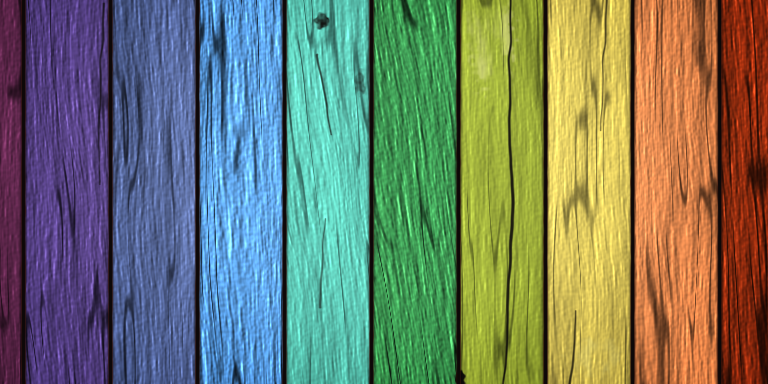
Reproduce this texture procedurally as a Shadertoy shader.

```glsl
// Ten weathered, painted boards in rainbow order, seen from the front.
// Stretched noise gives an embossed grain; noise contours give fine cracks,
// and a few distance functions add long splits, knots and worn paint.

const float PITCH = 0.2266;      // board spacing, in canvas heights
const float FIRST_GAP = 0.0612;  // position of the leftmost gap

const vec3 PAINT[10] = vec3[10](
    vec3(.50, .25, .42), vec3(.45, .36, .64), vec3(.39, .46, .66),
    vec3(.38, .64, .90), vec3(.37, .77, .70), vec3(.24, .58, .32),
    vec3(.61, .67, .23), vec3(.89, .81, .40), vec3(.96, .62, .39),
    vec3(.70, .27, .11));
const float ROUGHNESS[10] = float[10](.6, .75, .75, 1., .55, 1., .4, .45, .6, .9);
const float LEAN[10] = float[10](.0, .06, .03, .03, .09, .14, .02, .02, .01, .05);

float hash(vec2 p) {
    vec3 q = fract(vec3(p.xyx) * .1031);
    q += dot(q, q.yzx + 33.33);
    return fract((q.x + q.y) * q.z);
}

float noise(vec2 p) {
    vec2 i = floor(p), f = fract(p);
    f = f * f * (3. - 2. * f);
    return mix(mix(hash(i), hash(i + vec2(1, 0)), f.x),
               mix(hash(i + vec2(0, 1)), hash(i + vec2(1, 1)), f.x), f.y);
}

float fbm(vec2 p) {
    float sum = 0., amp = .5;
    for (int i = 0; i < 4; i++) {
        sum += amp * noise(p);
        p = p * 2.03 + 17.3;
        amp *= .5;
    }
    return sum;
}

// Bends the board plane so the fibres lean and wander.
vec2 fibreSpace(vec2 p, float lean, float seed) {
    float bend = noise(vec2(p.x * 9., p.y * 3.5) + seed) - .5;
    return vec2(p.x + lean * p.y + .022 * bend, p.y) + seed;
}

float grainHeight(vec2 q) {
    float fibres = fbm(q * vec2(75., 6.));
    float flecks = noise(q * vec2(190., 34.));
    float pores = noise(q * vec2(160., 130.));
    return fibres + .32 * flecks + .18 * pores;
}

// Thin contours of stretched noise, broken up into patches.
float fineCracks(vec2 q, float density) {
    float band = abs(noise(q * vec2(52., 3.4)) - .5);
    float patches = smoothstep(.42, .68, noise(q * vec2(24., 4.) + 9.));
    return (1. - smoothstep(.01, .10, band)) * patches * density;
}

// A wavering split from a to b that tapers towards b.
float split(vec2 p, vec2 a, vec2 b, float width, float px) {
    p.x += .009 * (noise(vec2(p.y * 19., 3.)) - .5);
    vec2 ab = b - a;
    float t = clamp(dot(p - a, ab) / dot(ab, ab), 0., 1.);
    float w = width * mix(1., .5, t);
    return 1. - smoothstep(w - px, w + px, length(p - a - ab * t));
}

float blob(vec2 p, vec2 centre, vec2 radius) {
    float ragged = .7 * (noise(p * 95.) - .5);
    return 1. - smoothstep(.65, 1.15, length((p - centre) / radius) + ragged);
}

float longSplits(vec2 p, float px) {
    float s = split(p, vec2(1.333, .38), vec2(1.327, 1.02), .0042, px);
    s = max(s, split(p, vec2(1.333, .38), vec2(1.311, -.02), .0040, px));
    s = max(s, .8 * split(p, vec2(.828, .857), vec2(.866, .65), .0030, px));
    s = max(s, .6 * split(p, vec2(.835, .20), vec2(.846, .43), .0030, px));
    s = max(s, .7 * split(p, vec2(1.578, 1.02), vec2(1.568, .66), .0024, px));
    s = max(s, .8 * split(p, vec2(1.484, -.02), vec2(1.500, .19), .0032, px));
    return max(s, .7 * split(p, vec2(.268, .99), vec2(.258, .52), .0026, px));
}

void mainImage(out vec4 fragColor, in vec2 fragCoord) {
    vec2 p = fragCoord / iResolution.y;
    float px = 1. / iResolution.y;

    // Board index and distance to the nearest gap
    float along = (p.x - FIRST_GAP) / PITCH;
    int board = clamp(int(floor(along)) + 1, 0, 9);
    float gapDist = abs(along - floor(along + .5)) * PITCH;
    float rough = ROUGHNESS[board];
    vec2 q = fibreSpace(p, LEAN[board], float(board) * 7.31);

    // Paint with broad fading and embossed fibres
    vec3 col = PAINT[board];
    col *= .86 + .28 * fbm(q * vec2(14., 3.));
    float relief = grainHeight(q + vec2(.0022, -.0015)) - grainHeight(q - vec2(.0022, -.0015));
    col *= 1. + clamp(relief * 1.25, -.6, .55) * rough;
    col += .10 * rough * smoothstep(.12, .45, relief);

    // Worn, paler areas
    float worn = blob(p, vec2(1.28, .91), vec2(.06, .15)) * smoothstep(.3, .7, fbm(q * vec2(24., 9.)));
    worn += .6 * blob(p, vec2(1.55, .07), vec2(.07, .05)) * noise(q * vec2(60., 25.));
    col = mix(col, vec3(.90, .89, .62), .5 * worn);

    // Cracks, knots and a chipped lower corner
    vec3 dark = vec3(.07, .06, .05);
    col = mix(col, col * .22, fineCracks(q, .25 + .55 * rough));
    col = mix(col, dark, .92 * longSplits(p, px));
    float knot = blob(p, vec2(.839, .943), vec2(.021, .023));
    knot = max(knot, .6 * blob(p, vec2(.939, .785), vec2(.014, .030)));
    col = mix(col, mix(dark, col, .55 * noise(p * 130.)), knot);
    col = mix(col, dark, blob(p, vec2(1.199, .012), vec2(.016, .025)));

    // Lens shading: bright centre, rich dark corners
    vec2 c = (p - vec2(1., .54)) * vec2(.82, 1.);
    float shade = smoothstep(.25, 1.05, length(c));
    col = pow(max(col, 0.), vec3(1. + .35 * shade)) * (1.06 - .26 * shade);

    // Rounded board edges and the warm dark gaps
    col *= mix(.55, 1., smoothstep(.004, .013, gapDist));
    vec3 gapColour = mix(vec3(.05, .03, .03), vec3(.22, .08, .05), smoothstep(.002, .006, gapDist));
    float edge = .0052 + .0016 * (noise(vec2(p.y * 40., float(board))) - .5);
    col = mix(gapColour, col, smoothstep(edge - px, edge + px, gapDist));

    fragColor = vec4(clamp(col, 0., 1.), 1.);
}
```
